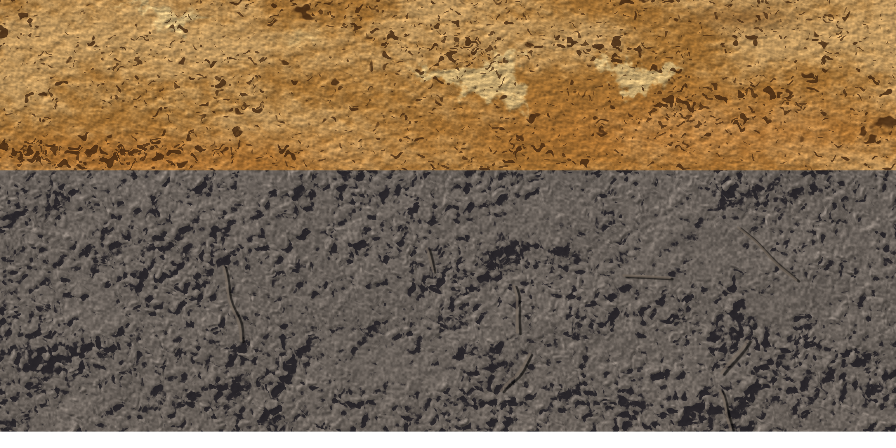
This texture is drawn by a WebGL 1 fragment shader. Its source:

```glsl
precision highp float;
// Pitted ochre sandstone above dark, clod-strewn soil with twigs and a white bottom margin.
uniform vec2 u_resolution;

float hash(vec2 p) {
  vec3 q = fract(p.xyx * 0.1031);
  q += dot(q, q.yzx + 33.33);
  return fract((q.x + q.y) * q.z);
}

float noise(vec2 p) {
  vec2 i = floor(p), f = fract(p);
  f = f * f * (3.0 - 2.0 * f);
  return mix(mix(hash(i), hash(i + vec2(1, 0)), f.x),
             mix(hash(i + vec2(0, 1)), hash(i + 1.0), f.x), f.y);
}

float fbm(vec2 p) {
  float sum = 0.0, amp = 0.5;
  for (int i = 0; i < 4; i++) {
    sum += amp * noise(p);
    p = mat2(1.6, 1.2, -1.2, 1.6) * p + 17.3;
    amp *= 0.5;
  }
  return sum;
}

// Scattered round domes of random size, one per cell
float domes(vec2 p) {
  vec2 cell = floor(p);
  float h = 0.0;
  for (int j = -1; j <= 1; j++)
    for (int i = -1; i <= 1; i++) {
      vec2 g = cell + vec2(i, j);
      vec2 d = p - g - vec2(hash(g + 11.0), hash(g + 37.0));
      float size = hash(g + 71.0);
      float r = 0.16 + 0.5 * size * size;
      h = max(h, r - dot(d, d) / r);
    }
  return h;
}

float spot(vec2 p, vec2 center, vec2 radius) {
  vec2 q = (p - center) / radius;
  return exp(-dot(q, q));
}

float edge(vec2 p, vec2 a, vec2 b) {
  return dot(p - a, normalize(vec2(b.y - a.y, a.x - b.x)));
}

// Soft counterclockwise triangle
float chip(vec2 p, vec2 a, vec2 b, vec2 c) {
  float d = max(edge(p, a, b), max(edge(p, b, c), edge(p, c, a)));
  return 1.0 - smoothstep(-0.012, 0.006, d);
}

float stoneGrain(vec2 p) {
  return fbm(p * vec2(50.0, 80.0));
}

vec3 sandstone(vec2 p) {
  float broad = fbm(p * vec2(4.0, 10.0) + 3.0);
  float grain = stoneGrain(p);
  float relief = grain - stoneGrain(p + vec2(-0.003, 0.004));
  vec3 col = mix(vec3(0.59, 0.41, 0.19), vec3(0.72, 0.57, 0.36),
                 smoothstep(0.3, 0.65, 0.7 * broad + 0.3 * grain + 0.25 * (p.y - 0.8)));
  float rust = spot(p, vec2(0.3, 0.64), vec2(0.5, 0.06)) + spot(p, vec2(1.6, 0.7), vec2(0.5, 0.09));
  col = mix(col, vec3(0.67, 0.41, 0.17), 0.4 * rust);
  col = mix(col, vec3(0.43, 0.28, 0.12), 0.6 * spot(p, vec2(1.66, 0.96), vec2(0.11, 0.025)));
  col *= 0.91 + 0.85 * relief + 0.24 * noise(p * 190.0);

  // Pale broken patches
  vec2 q = p + 0.09 * (vec2(fbm(p * 35.0), fbm(p * 35.0 + 50.0)) - 0.47);
  float pale = chip(q, vec2(0.90, 0.84), vec2(1.18, 0.745), vec2(1.15, 0.87));
  pale = max(pale, chip(q, vec2(1.31, 0.865), vec2(1.42, 0.78), vec2(1.53, 0.84)));
  pale = max(pale, chip(q, vec2(0.26, 1.0), vec2(0.40, 0.925), vec2(0.48, 0.975)));
  pale = max(pale, 0.6 * spot(q, vec2(0.67, 0.91), vec2(0.035, 0.02)));
  col = mix(col, vec3(0.82, 0.71, 0.49) * (0.97 + 1.3 * relief), 0.85 * pale);

  // Pits, denser along the lower left rim and around the patches
  float dense = 0.8 * spot(p, vec2(0.22, 0.665), vec2(0.45, 0.028))
              + 0.8 * spot(p, vec2(1.06, 0.875), vec2(0.14, 0.04))
              + 0.6 * spot(p, vec2(1.4, 0.89), vec2(0.12, 0.04))
              + 0.6 * spot(p, vec2(0.74, 0.97), vec2(0.13, 0.03))
              + 0.4 * spot(p, vec2(1.55, 0.76), vec2(0.3, 0.05));
  float reach = 0.46 - 0.27 * dense - 0.4 * (fbm(p * vec2(6.0, 14.0) + 8.0) - 0.45);
  vec2 w = p + 0.025 * (vec2(noise(p * 70.0), noise(p * 70.0 + 9.0)) - 0.5);
  float pit = smoothstep(reach, reach + 0.1, domes(w * vec2(36.0, 60.0)));
  pit = max(pit, 0.85 * smoothstep(reach, reach + 0.12, domes(w * vec2(70.0, 115.0) + 9.0)));
  pit = max(pit, smoothstep(0.35, 0.65, spot(w, vec2(1.98, 0.725), vec2(0.035, 0.014))));
  pit = max(pit, smoothstep(0.4, 0.7, spot(w, vec2(0.675, 0.972), vec2(0.03, 0.015))));
  return mix(col, vec3(0.24, 0.14, 0.06), 0.8 * pit);
}

float soilHeight(vec2 p, float rough) {
  vec2 w = p + 0.02 * vec2(noise(p * 60.0), noise(p * 60.0 + 20.0));
  return 0.09 * fbm(p * 8.0) + 0.014 * fbm(p * 90.0)
       + rough * (0.028 * domes(w * 31.0) + 0.02 * domes(w * 68.0));
}

float stick(vec2 p, vec2 a, vec2 b) {
  vec2 ab = b - a;
  float t = clamp(dot(p - a, ab) / dot(ab, ab), 0.0, 1.0);
  return 1.0 - smoothstep(0.001, 0.0045, length(p - a - ab * t));
}

vec3 twig(vec3 col, vec2 p, vec2 a, vec2 b) {
  p.x += 0.018 * (noise(p * 18.0) - 0.5);
  col *= 1.0 - 0.6 * stick(p - vec2(0.006, -0.003), a, b);
  return mix(col, vec3(0.47, 0.42, 0.37), 0.7 * stick(p, a, b));
}

vec3 soil(vec2 p) {
  float calm = spot(p, vec2(1.745, 0.32), vec2(0.1, 0.06)) + spot(p, vec2(0.86, 0.18), vec2(0.12, 0.07))
             + spot(p, vec2(1.17, 0.49), vec2(0.12, 0.06)) + spot(p, vec2(1.55, 0.45), vec2(0.12, 0.06));
  float hollow = spot(p, vec2(1.607, 0.555), vec2(0.035, 0.025)) + spot(p, vec2(1.13, 0.09), vec2(0.03, 0.045))
               + spot(p, vec2(1.80, 0.25), vec2(0.02, 0.04)) + spot(p, vec2(1.65, 0.31), vec2(0.02, 0.04))
               + spot(p, vec2(0.54, 0.22), vec2(0.035, 0.02)) + spot(p, vec2(1.95, 0.125), vec2(0.025, 0.03))
               + spot(p, vec2(0.34, 0.54), vec2(0.025)) + spot(p, vec2(0.92, 0.54), vec2(0.025));
  float rough = 1.0 - 0.6 * min(calm, 1.0);
  vec2 toLight = vec2(-0.004, 0.005);
  float h = soilHeight(p, rough);
  float slope = h - soilHeight(p + toLight, rough);
  float rise = soilHeight(p + 2.2 * toLight, rough) - h;
  float clumps = 0.02 * (fbm(p * 9.0 + 40.0) - 0.47);
  float shade = smoothstep(0.004, 0.011, rise + clumps + 0.012 * hollow - 0.003 * calm);
  vec3 col = vec3(0.40, 0.37, 0.345) * clamp(1.0 + 20.0 * slope, 0.6, 1.4);
  col *= 0.84 + 0.32 * noise(p * 190.0);
  col = mix(col, vec3(0.13, 0.12, 0.14), 0.88 * shade);

  col = twig(col, p, vec2(0.50, 0.406), vec2(0.54, 0.24));
  col = twig(col, p, vec2(1.40, 0.385), vec2(1.50, 0.38));
  col = twig(col, p, vec2(1.125, 0.128), vec2(1.177, 0.21));
  col = twig(col, p, vec2(0.95, 0.445), vec2(0.967, 0.395));
  col = twig(col, p, vec2(1.146, 0.362), vec2(1.15, 0.258));
  col = twig(col, p, vec2(1.654, 0.492), vec2(1.776, 0.375));
  col = twig(col, p, vec2(1.607, 0.128), vec2(1.635, 0.042));
  return twig(col, p, vec2(1.615, 0.167), vec2(1.667, 0.24));
}

void main() {
  vec2 p = gl_FragCoord.xy / u_resolution.y;
  float blur = 0.7 / u_resolution.y;
  vec3 col = mix(soil(p), sandstone(p), smoothstep(-blur, blur, p.y - 0.62));
  col = mix(vec3(1.0), col, smoothstep(-blur, blur, p.y - 0.0365));
  gl_FragColor = vec4(col, 1.0);
}
```
